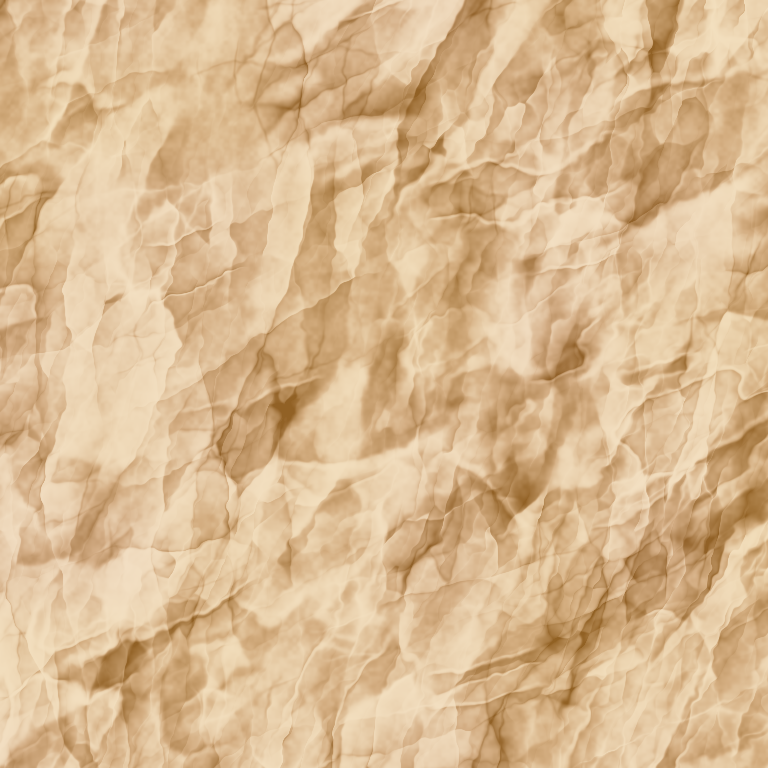
A WebGL 1 fragment shader for this texture:

```glsl
precision highp float;
// Crumpled kraft paper under raking light. Stretched, warped cells give tilted
// facets, creased here and there along their borders; zero lines of noise give
// folds with a lit lip and a fading shadow. The light is mapped to a tan ramp.
uniform vec2 u_resolution;

#define BASE_LIGHT 0.50
#define FACET_DEPTH 0.60
#define FOLD_DEPTH 1.15
#define GRAIN 0.40
#define WARP 0.028
#define STEEP_ANGLE 1.13
#define SHALLOW_ANGLE 0.46
#define SHADOW_TAN vec3(0.70, 0.53, 0.33)
#define MIDDLE_TAN vec3(0.83, 0.68, 0.51)
#define LIGHT_TAN vec3(0.93, 0.84, 0.71)

vec3 hash3(vec2 p) {
  vec3 q = fract(p.xyx * vec3(0.1031, 0.1030, 0.0973));
  q += dot(q, q.yxz + 33.33);
  return fract((q.xxy + q.yzz) * q.zyx);
}

float noise(vec2 p) {
  vec2 i = floor(p), f = fract(p);
  vec2 s = f * f * f * (f * (f * 6.0 - 15.0) + 10.0);
  float low = mix(hash3(i).x, hash3(i + vec2(1.0, 0.0)).x, s.x);
  float high = mix(hash3(i + vec2(0.0, 1.0)).x, hash3(i + 1.0).x, s.x);
  return mix(low, high, s.y);
}

vec2 noise2(vec2 p) {
  return vec2(noise(p), noise(p + vec2(37.2, 91.7))) - 0.5;
}

// Coordinates along and across a direction, offset to decorrelate layers.
vec2 turned(vec2 p, float angle, vec2 scale, float seed) {
  vec2 along = vec2(cos(angle), sin(angle));
  return vec2(dot(p, along), dot(p, vec2(-along.y, along.x))) * scale + seed;
}

// Light on randomly tilted cells, exaggerated beside their sharp borders;
// crease darkens (or, when negative, lights) the border line itself.
float facets(vec2 p, float sharpness, float crease) {
  vec2 cell = floor(p), f = fract(p);
  float total = 0.0, weights = 1e-30, nearest = 9.0, second = 9.0;
  for (int y = -1; y <= 1; y++) {
    for (int x = -1; x <= 1; x++) {
      vec2 offset = vec2(float(x), float(y));
      vec3 site = hash3(cell + offset);
      vec3 tilt = hash3(cell + offset + 71.0) * 2.0 - 1.0;
      vec2 r = offset + 0.05 + 0.9 * site.xy - f;
      float d = dot(r, r);
      float weight = exp(-sharpness * d);
      total += weight * (tilt.z + 1.6 * dot(r, tilt.xy));
      weights += weight;
      second = min(second, max(nearest, d));
      nearest = min(nearest, d);
    }
  }
  float border = sqrt(second) - sqrt(nearest);
  float line = exp(-border * border * 200.0);
  return total / weights * (0.75 + 0.95 * exp(-border * 6.0)) - crease * line;
}

// A crease: bright lip on one side, shadow fading away on the other.
float fold(vec2 p, float width) {
  float n = 0.75 * noise(p) + 0.25 * noise(p * 2.3 + 5.0) - 0.5;
  float lip = (n + width) / width;
  float shadow = smoothstep(-0.3 * width, width, n) * exp(-max(n, 0.0) / (4.0 * width));
  return 0.6 * exp(-lip * lip) - shadow;
}

// Signed strength of border lines: zero over most of the sheet.
float sparseCrease(vec2 p) {
  float n = noise(p) - 0.48;
  return sign(n) * smoothstep(0.16, 0.36, abs(n));
}

void main() {
  vec2 uv = gl_FragCoord.xy / u_resolution.y;

  // Bend the sheet a little and make its borders ragged.
  vec2 p = uv + WARP * (2.0 * noise2(uv * 3.5) + 0.6 * noise2(uv * 11.0 + 8.0));
  p += WARP * (0.24 * noise2(uv * 36.0) + 0.20 * noise2(uv * 85.0));

  // Facets from broad planes to small crumples.
  float sharpness = mix(9.0, 68.0, smoothstep(0.3, 0.7, noise(uv * 7.0 + 40.0)));
  float crumple = smoothstep(0.25, 0.75, noise(uv * 5.0 + 17.0));
  float crease = sparseCrease(uv * 11.0 + 51.0);
  float relief = facets(turned(p, STEEP_ANGLE, vec2(4.4, 13.5), 20.0), sharpness, 0.9 * crease);
  relief += 0.62 * facets(turned(p, STEEP_ANGLE + 0.35, vec2(7.0, 24.0), 50.0), sharpness, 1.4 * crease);
  relief += 0.42 * facets(turned(p, SHALLOW_ANGLE, vec2(7.0, 20.0), 80.0), sharpness, 1.8 * crease);
  relief += mix(0.15, 0.70, crumple)
          * facets(turned(p, STEEP_ANGLE + 0.1, vec2(17.0, 50.0), 120.0), 0.5 * sharpness + 6.0, 0.0);

  // Long folds, each broken up by a mask, and short wrinkles.
  float longMask = smoothstep(0.40, 0.75, noise(uv * 4.5 + 63.0));
  float steepMask = smoothstep(0.42, 0.75, noise(uv * 5.0 + 29.0));
  float crackMask = smoothstep(0.52, 0.72, noise(uv * 8.0 + 77.0));
  float folds = longMask * fold(turned(p, SHALLOW_ANGLE, vec2(2.8, 8.5), 30.0), 0.026);
  folds += 0.8 * steepMask * fold(turned(p, STEEP_ANGLE, vec2(4.5, 14.0), 60.0), 0.035);
  folds += 0.45 * crumple * fold(turned(p, SHALLOW_ANGLE + 0.2, vec2(10.0, 25.0), 90.0), 0.05);
  folds += 0.9 * crackMask * fold(turned(p, SHALLOW_ANGLE - 0.1, vec2(6.0, 15.0), 140.0), 0.024);

  // Uneven broad light and the mottled fibre of the paper.
  float broad = noise(uv * 2.6 + 12.0) - 0.5;
  float fibre = noise(turned(p, STEEP_ANGLE, vec2(30.0, 65.0), 10.0))
              + 0.9 * noise(uv * 95.0) + 0.6 * noise(uv * 180.0) - 1.25;
  float light = FACET_DEPTH * relief + FOLD_DEPTH * folds + 0.45 * broad + GRAIN * fibre;

  // Highlights saturate softly while shadows deepen.
  float tone = BASE_LIGHT + (light > 0.0 ? 0.74 * (1.0 - exp(-light / 0.72)) : 0.98 * light);
  tone = max(tone, -2.0);
  vec3 color = tone < 0.0 ? mix(MIDDLE_TAN, SHADOW_TAN, -tone) : mix(MIDDLE_TAN, LIGHT_TAN, tone);
  color.b += 0.03 * (noise(uv * 7.0 + 33.0) - 0.5);
  gl_FragColor = vec4(clamp(color, 0.0, 1.0), 1.0);
}
```
